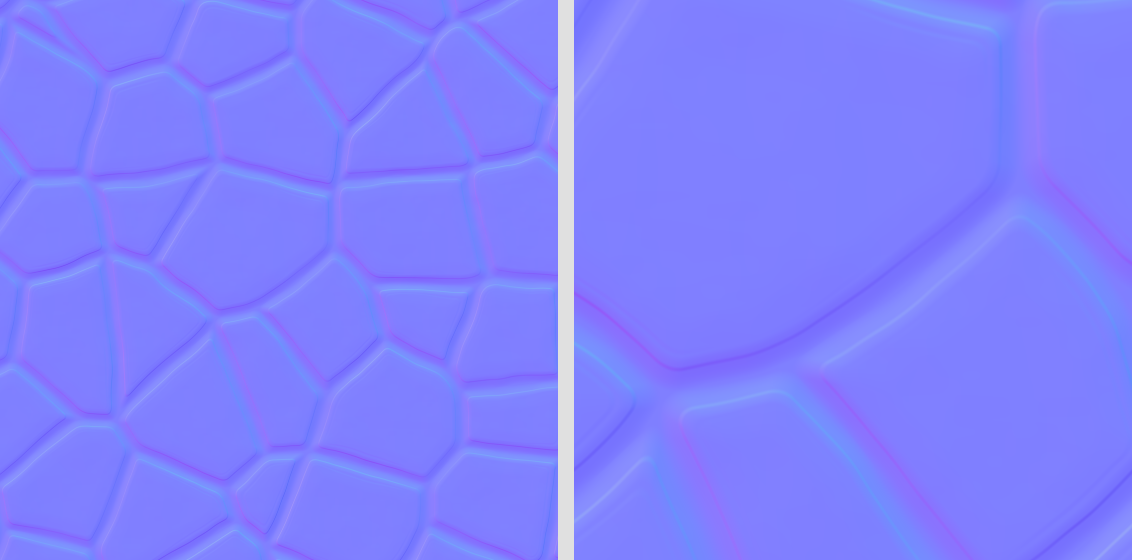
Left: the whole. Right: its middle third, enlarged.
A Shadertoy shader for this texture map:

```glsl
// Normal map of irregular flagstones with soft recessed joints and crisp worn rims.

const vec2 GRID = vec2(5.0, 6.0); // stone sites per canvas height

vec3 hash3(vec2 cell) {
    vec3 q = fract(cell.xyx * vec3(0.1031, 0.1030, 0.0973));
    q += dot(q, q.yxz + 33.33);
    return fract((q.xxy + q.yzz) * q.zyx);
}

float valueNoise(vec2 p) {
    vec2 i = floor(p), f = fract(p);
    f = f * f * f * (f * (f * 6.0 - 15.0) + 10.0);
    return mix(mix(hash3(i).x, hash3(i + vec2(1, 0)).x, f.x),
               mix(hash3(i + vec2(0, 1)).x, hash3(i + vec2(1, 1)).x, f.x), f.y);
}

float smoothMin(float a, float b, float k) {
    float h = max(k - abs(a - b), 0.0) / k;
    return min(a, b) - h * h * k * 0.25;
}

// Site position in xy, weight in z: light sites shrink into small filler stones.
vec3 stoneSite(vec2 cell) {
    vec3 h = hash3(cell + 17.0);
    return vec3((cell + 0.05 + 0.9 * h.xy) / GRID, 0.013 * smoothstep(0.0, 0.7, h.z));
}

// Distance to the joint line, from a weighted Voronoi diagram with eased corners.
float jointDistance(vec2 p) {
    vec2 base = floor(p * GRID), ownCell = base;
    vec3 own = vec3(0.0);
    float ownPower = 1e3;
    for (int y = -2; y <= 2; y++)
    for (int x = -2; x <= 2; x++) {
        vec2 cell = base + vec2(x, y);
        vec3 site = stoneSite(cell);
        vec2 r = site.xy - p;
        float power = dot(r, r) - site.z;
        if (power < ownPower) {
            ownPower = power;
            own = site;
            ownCell = cell;
        }
    }

    float d = 1.0;
    for (int y = -2; y <= 2; y++)
    for (int x = -2; x <= 2; x++) {
        if (x == 0 && y == 0) continue;
        vec3 site = stoneSite(ownCell + vec2(x, y));
        vec2 r = site.xy - p;
        float gap = dot(r, r) - site.z - ownPower;
        d = smoothMin(d, 0.5 * gap / max(length(site.xy - own.xy), 0.01), 0.009);
    }
    return d;
}

float stoneHeight(vec2 p) {
    // Bowed and chipped edges
    vec2 bow = vec2(valueNoise(p * 11.0), valueNoise(p * 11.0 + 40.0)) - 0.5;
    float chip = valueNoise(p * 38.0 + 20.0) - 0.5;
    float d = jointDistance(p + 0.012 * bow) + 0.0015 * chip;
    float wear = valueNoise(p * 9.0 + 80.0);

    float h = 0.0016 * smoothstep(0.0, 0.019, d);                       // soft joint
    h += 0.0007 * smoothstep(0.0, 0.042, d);                            // broad shoulder
    h += 0.00028 * (0.3 + wear) * smoothstep(0.0105, 0.013, d);         // crisp rim
    h += 0.0001 * smoothstep(0.35, 0.75, wear)
       * smoothstep(0.019, 0.0225, d + 0.006 * bow.x);                  // worn inner step
    h += 0.0005 * valueNoise(p * 8.0 + 60.0)
       + 0.0003 * valueNoise(p * 21.0) + 0.00006 * valueNoise(p * 60.0); // uneven face
    return h;
}

void mainImage(out vec4 fragColor, in vec2 fragCoord) {
    vec2 p = fragCoord / iResolution.y;
    vec2 e = vec2(0.0008, 0.0);

    // Slopes by central differences; red rises to the right, green falls upward
    vec2 slope = vec2(stoneHeight(p + e.xy) - stoneHeight(p - e.xy),
                      stoneHeight(p + e.yx) - stoneHeight(p - e.yx)) / (2.0 * e.x);
    vec3 normal = normalize(vec3(0.72 * slope.x, -1.1 * slope.y, 1.0));
    fragColor = vec4(0.5 + 0.5 * normal, 1.0);
}
```
